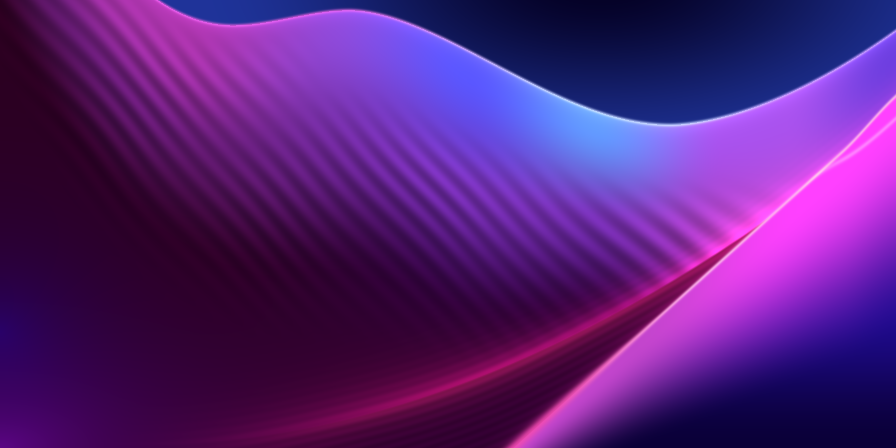
This background is drawn by a WebGL 2 fragment shader. Its source:

```glsl
#version 300 es
precision highp float;
// Silky violet wave under a night-blue sky, with a magenta sheet folded over it.
// Three height curves (crest, ridge, fold) split the canvas into layers; each
// layer is shaded by its depth below a curve, then ribbed and rimmed with light.

uniform vec2 u_resolution;
out vec4 outColor;

float hash(vec2 p) {
    return fract(sin(dot(p, vec2(127.1, 311.7))) * 4375.85);
}

float cornerSlope(vec2 cell, vec2 offset) {
    float angle = 6.2832 * hash(cell);
    return dot(vec2(cos(angle), sin(angle)), offset);
}

float gradientNoise(vec2 p) {
    vec2 i = floor(p), f = fract(p), e = vec2(1.0, 0.0);
    vec2 u = f * f * f * (f * (f * 6.0 - 15.0) + 10.0);
    float low = mix(cornerSlope(i, f), cornerSlope(i + e.xy, f - e.xy), u.x);
    float high = mix(cornerSlope(i + e.yx, f - e.yx), cornerSlope(i + e.xx, f - e.xx), u.x);
    return mix(low, high, u.y);
}

// Height curves, in units of the canvas height
float crestHeight(float x) {
    float rise = smoothstep(0.52, 0.78, x);
    float fall = pow(clamp((x - 0.78) / 0.717, 0.0, 1.0), 0.92);
    float left = max(0.52 - x, 0.0), right = max(x - 1.497, 0.0);
    return 0.943 + 0.034 * rise - 0.256 * smoothstep(0.0, 1.0, fall)
         + 2.0 * left * left + 0.678 * pow(right, 1.7);
}

float ridgeHeight(float x) {
    return 0.01 + 0.279 * pow(max(x - 0.35, 0.0), 1.9);
}

float foldHeight(float x) {
    return 0.9 * (x - 1.146) + 0.017 * smoothstep(1.88, 2.0, x);
}

float glow(float distance, float width) {
    return exp(-abs(distance) / width);
}

float line(float distance, float width) {
    float q = distance / width;
    return exp(-q * q);
}

vec3 skyColor(vec2 p) {
    float away = length((p - vec2(1.34, 1.06)) * vec2(0.75, 1.5));
    return mix(vec3(0.015, 0.0, 0.14), vec3(0.12, 0.2, 0.6), smoothstep(0.02, 0.68, away));
}

// Hue of the lit upper slope from left to right
vec3 slopeColor(float x) {
    vec3 c = mix(vec3(0.66, 0.2, 0.66), vec3(0.54, 0.3, 0.88), smoothstep(0.4, 0.85, x));
    c = mix(c, vec3(0.35, 0.34, 1.0), smoothstep(0.75, 1.05, x));
    c = mix(c, vec3(0.38, 0.6, 1.0), smoothstep(1.05, 1.33, x));
    c = mix(c, vec3(0.66, 0.32, 0.93), smoothstep(1.33, 1.62, x));
    return mix(c, vec3(0.42, 0.24, 0.87), smoothstep(1.75, 2.0, x));
}

vec3 waveColor(vec2 p, float depth) {
    float reach = mix(0.52, 0.6, smoothstep(0.3, 0.8, p.x)) - 0.16 * smoothstep(1.0, 1.4, p.x);
    float t = depth / (reach + 0.2 * smoothstep(1.5, 1.8, p.x));
    vec3 middle = mix(vec3(0.38, 0.1, 0.43), vec3(0.46, 0.19, 0.7), smoothstep(0.4, 1.0, p.x));
    middle = mix(middle, vec3(0.74, 0.27, 0.77), smoothstep(1.3, 1.75, p.x));
    vec3 dark = mix(vec3(0.17, 0.0, 0.12), vec3(0.19, 0.01, 0.28), smoothstep(0.4, 1.2, p.x));
    dark = mix(vec3(0.17, 0.0, 0.15), dark, smoothstep(0.1, 0.5, p.y));
    vec3 c = mix(slopeColor(p.x), middle, smoothstep(0.08, 0.55, t));
    c = mix(c, dark, smoothstep(0.42, 1.0, t));

    // Ribs bend flatter towards the right
    float bend = max(p.x - 1.0, 0.0);
    float phase = 0.9 * p.y + p.x - 0.45 * bend * bend * bend + 0.04 * gradientNoise(p * 2.5);
    float rib = sin(6.2832 * 16.5 * phase);
    float open = smoothstep(0.75, 0.4, p.x);
    float ribbing = max(smoothstep(0.25, 0.65, t), open * smoothstep(0.0, 0.3, t));
    float patches = 0.85 + 0.6 * gradientNoise(p * 3.5 + 7.0);
    c *= 1.0 + 0.2 * rib * patches * ribbing * smoothstep(1.3, 0.7, t);

    // Blue and violet light in the lower left corner
    c += vec3(-0.04, 0.0, 0.22) * glow(length(p - vec2(0.0, 0.26)), 0.18);
    return c + vec3(0.2, 0.02, 0.32) * glow(length(p * vec2(0.5, 1.0)), 0.14);
}

vec3 sheetColor(vec2 p, float depth) {
    float t = depth / mix(0.13, 0.52, clamp((p.x - 1.2) / 0.8, 0.0, 1.0));
    vec3 shade = mix(vec3(0.04, 0.0, 0.22), vec3(0.12, 0.04, 0.56), smoothstep(0.0, 0.32, p.y));
    vec3 light = mix(vec3(0.76, 0.27, 0.8), vec3(1.0, 0.25, 1.0), smoothstep(1.4, 1.8, p.x));
    return mix(light, shade, smoothstep(0.1, 1.05, t));
}

void main() {
    vec2 p = gl_FragCoord.xy / u_resolution.y;
    float soft = 1.0 / u_resolution.y;
    float depth = crestHeight(p.x) - p.y;
    float aboveRidge = p.y - ridgeHeight(p.x);
    float belowFold = foldHeight(p.x) - p.y;

    // Wave with crimson light pooling on its lower ridge
    vec3 wave = waveColor(p, max(depth, 0.0));
    float strand = 0.93 + 0.07 * sin(aboveRidge * 330.0 + 4.0 * gradientNoise(p * 2.0));
    float ridgeLight = smoothstep(0.2, 1.15, p.x);
    float pool = mix(0.06, 0.032, smoothstep(0.7, 1.3, p.x));
    wave += vec3(0.56, 0.06, 0.3) * ridgeLight * strand * glow(aboveRidge, pool);
    vec3 strip = mix(vec3(0.2, 0.0, 0.2), vec3(0.66, 0.1, 0.38), glow(aboveRidge, 0.03) * ridgeLight);
    strip = strip * strand + vec3(0.28, 0.03, 0.18) * glow(belowFold, 0.02);
    wave = mix(wave, strip, smoothstep(soft, -0.006, aboveRidge) * smoothstep(0.4, 0.9, p.x));

    // Sky behind, with a bright rim along the crest
    vec3 color = mix(skyColor(p), wave, smoothstep(-soft, soft, depth));
    vec3 rim = mix(vec3(0.85, 0.35, 0.85), vec3(0.75, 0.82, 1.0), smoothstep(0.7, 1.3, p.x));
    rim = mix(rim, vec3(0.75, 0.6, 1.0), smoothstep(1.5, 1.8, p.x));
    color = mix(color, rim, 0.75 * line(depth, 0.004));
    color += 0.15 * rim * glow(depth, 0.018) * step(0.0, depth);

    // Folded sheet in front, its bright edge and a faint second crease
    color = mix(color, sheetColor(p, max(belowFold, 0.0)), smoothstep(-soft, soft, belowFold));
    vec3 edge = mix(vec3(0.95, 0.3, 0.7), vec3(1.0, 0.72, 0.93), smoothstep(1.2, 1.6, p.x));
    color = mix(color, edge, 0.85 * line(belowFold, mix(0.016, 0.005, smoothstep(1.15, 1.5, p.x))));
    float crease = belowFold - 0.05 * smoothstep(1.8, 2.0, p.x);
    color += vec3(0.1, 0.25, 0.0) * line(crease, 0.006) * smoothstep(1.75, 1.9, p.x);
    outColor = vec4(clamp(color, 0.0, 1.0), 1.0);
}
```
